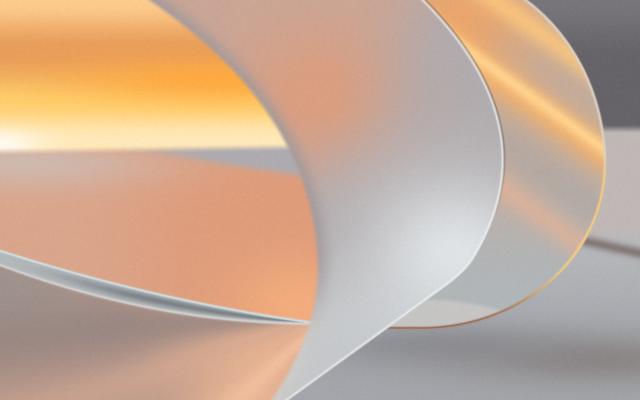
This background is drawn by a Shadertoy shader. Its source:

```glsl
// Curled translucent ribbons in front of a warm, blurred sunset and a grey tabletop.
#define PEACH vec3(.87, .61, .48)
#define AMBER vec3(1., .66, .24)
#define CREAM vec3(1., .91, .72)
#define FROST vec3(.88, .9, .91)
#define SLATE vec3(.4, .39, .41)
#define GRAIN .014

float hash(vec2 p) {
  vec3 q = fract(vec3(p.xyx) * .1031);
  q += dot(q, q.yzx + 33.33);
  return fract((q.x + q.y) * q.z);
}

float band(float x, float center, float width) {
  float d = (x - center) / width;
  return exp(-d * d);
}

float glow(vec2 p, float x, float y, float w, float h) {
  return band(p.x, x, w) * band(p.y, y, h);
}

void tint(inout vec3 c, float r, float g, float b, float amount) {
  c = mix(c, vec3(r, g, b), amount);
}

// Left rim of the front ribbon, as x for a given y
float innerRim(float y) {
  float d = y - .33, s = d * d;
  return .795 - (d > 0. ? .78 * s + .35 * s * s : 1.06 * s);
}

// Right rim: a round bend that runs into a straight diagonal
float outerRim(float y) {
  float d = .6 - y, bend = 1.24 * d * d, line = .198 + 1.38 * (d - .354);
  float h = max(1. - abs(bend - line) / .025, 0.);
  return 1.26 - max(bend, line) - .006 * h * h;
}

// Signed distance to the rear loop, a half ellipse with unequal heights
float rearLoop(vec2 p) {
  vec2 r = vec2(.46, p.y > .59 ? .5 : .413);
  vec2 q = vec2(max(p.x - 1.055, 0.), p.y - .59) / r;
  float len = max(length(q), .001);
  return (len - 1.) * len / max(length(q / r), .001);
}

vec3 tabletop(vec2 p) {
  vec3 c = mix(vec3(.64, .65, .67), vec3(.73, .74, .75), smoothstep(.1, .5, p.y));
  tint(c, .5, .46, .45, .65 * glow(p, 1.52, .1, .38, .06));
  tint(c, .49, .49, .51, .55 * glow(p, 1.08, .14, .32, .05));
  tint(c, .75, .72, .71, smoothstep(.38, .44, p.y));
  tint(c, .45, .39, .37, .75 * band(p.y + .22 * p.x, .719, .014));
  vec3 wall = SLATE + .07 * smoothstep(.85, 1., p.y);
  return mix(c, wall, smoothstep(.665, .69, p.y));
}

// Diagonal reflections on the rear loop
vec3 rearSurface(vec2 p) {
  float s = p.y + .72 * p.x, lipX = max(p.x - 1.08, 0.);
  vec3 c = mix(vec3(.69, .71, .72), vec3(.76, .67, .61), smoothstep(.25, .7, p.y));
  tint(c, .89, .7, .59, .7 * band(s, 1.435, .045));
  tint(c, .68, .65, .64, .6 * band(s, 1.55, .06));
  tint(c, .95, .64, .38, .8 * glow(p, 1.16, .97, .18, .17));
  tint(c, .98, .7, .4, .8 * band(s, 1.7, .055));
  tint(c, 1., .83, .56, .9 * band(s, 1.715, .022));
  tint(c, .99, .78, .49, .8 * band(s, 1.89, .04));
  tint(c, .8, .79, .78, .75 * smoothstep(.258, .242, p.y + .9 * lipX * lipX));
  return c;
}

vec3 sunset(vec2 p) {
  vec3 sky = mix(CREAM, vec3(1., .81, .43), smoothstep(.65, .75, p.y));
  tint(sky, .91, .62, .36, smoothstep(.74, .86, p.y));
  tint(sky, .99, .8, .55, smoothstep(.88, 1., p.y));
  sky = mix(sky, AMBER, .9 * glow(p, .55, .8, .36, .055));
  tint(sky, 1., .98, .94, glow(p, 0., .64, .1, .035));
  // Glass below the horizon
  vec3 c = mix(vec3(.85, .65, .55), PEACH, smoothstep(.1, .6, p.x));
  tint(c, .97, .69, .49, .8 * glow(p, .75, .23, .18, .13));
  tint(c, .8, .74, .71, .8 * glow(p, .05, .59, .36, .06));
  float wedge = smoothstep(.659, .689, p.y + .15 * p.x);
  tint(c, .68, .67, .69, wedge * smoothstep(.2, .55, p.x));
  return mix(c, sky, smoothstep(.61, .633, p.y - .015 * p.x));
}

vec3 lowerSheet(vec2 p) {
  vec3 c = mix(vec3(.71, .59, .54), vec3(.89, .69, .57), smoothstep(.25, .65, p.x));
  float fan = atan(.21 - p.y, .82 - p.x);
  tint(c, .57, .51, .5, .75 * band(fan, .05, .15));
  tint(c, .83, .66, .57, .6 * band(fan, .32, .09));
  tint(c, .97, .77, .64, .6 * band(fan, .75, .12));
  tint(c, .6, .57, .56, .7 * glow(p, 0., .29, .25, .09));
  return c;
}

vec3 frontSurface(vec2 p, float rim) {
  vec3 c = mix(vec3(.79, .65, .59), vec3(.69, .67, .68), smoothstep(.18, .5, p.x - .72 * p.y));
  c = mix(c, PEACH, .85 * glow(p, .79, .76, .2, .17));
  tint(c, .77, .78, .79, smoothstep(.45, .17, p.y));
  c = mix(c, FROST, .95 * glow(p, 1.14, .37, .23, .19));
  vec3 edge = mix(vec3(.81, .8, .79), vec3(.63, .6, .61), smoothstep(.1, .4, p.y));
  return mix(c, edge, .8 * band(max(rim, 0.), 0., .027));
}

void mainImage(out vec4 fragColor, in vec2 fragCoord) {
  vec2 p = fragCoord / iResolution.xy * vec2(1.6, 1.);
  float aa = 1.2 / iResolution.y, e = .002;
  float dIn = p.x - innerRim(p.y), dOut = p.x - outerRim(p.y);
  dIn /= length(vec2(1., (innerRim(p.y + e) - innerRim(p.y)) / e));
  dOut /= length(vec2(1., (outerRim(p.y + e) - outerRim(p.y)) / e));

  // Table and rear loop with a gilded rim
  float dRear = rearLoop(p);
  vec3 c = mix(tabletop(p), rearSurface(p), smoothstep(aa, -aa, dRear));
  vec3 gilt = mix(vec3(.57, .39, .31), vec3(.98, .8, .5), smoothstep(.18, .34, p.y));
  tint(gilt, .84, .82, .79, smoothstep(.5, .65, p.y));
  c = mix(c, gilt, .9 * band(dRear, -.003, .0035));

  // View through the curl, crossed by a thin glass edge
  float top = .373 + p.x * (.115 * p.x - .32);
  float low = .3375 + p.x * (.24 * p.x - .375);
  float t = (p.y - low) / max(top - low, .003);
  vec3 inside = mix(lowerSheet(p), sunset(p), smoothstep(-aa, aa, p.y - top));
  float glass = smoothstep(-aa, aa, p.y - low) * smoothstep(aa, -aa, p.y - top);
  tint(inside, .7, .72, .73, glass);
  tint(inside, .49, .51, .53, glass * band(t, .55, .3) * smoothstep(0., .4, p.x));
  tint(inside, .82, .9, .92, .85 * band(p.y, top, .0035));
  tint(inside, .86, .86, .85, .75 * band(p.y, low, .004));

  // Front ribbon, soft on the left and crisp on the right
  vec3 front = frontSurface(p, dIn);
  tint(front, .93, .94, .94, .7 * band(dOut, -.004, .003));
  c = mix(c, front, smoothstep(aa, -aa, dOut));
  tint(c, .43, .4, .39, .5 * band(dOut, .002, .002) * smoothstep(.4, .65, p.y));
  c = mix(inside, c, smoothstep(-.009, .007, dIn));
  c += GRAIN * (hash(floor(p * 320.)) - .5);
  fragColor = vec4(clamp(c, 0., 1.), 1.);
}
```
